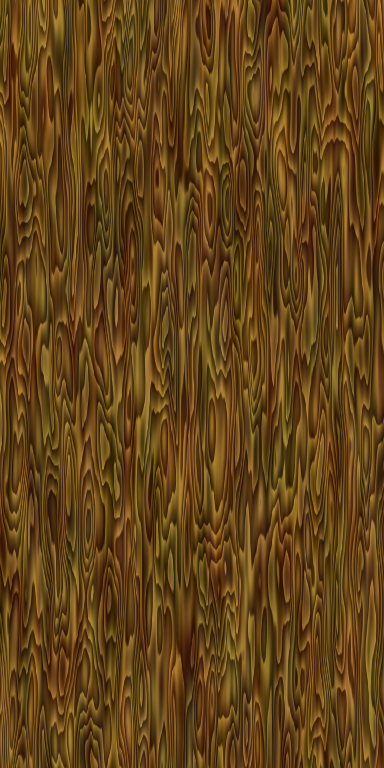
This texture is drawn by a Shadertoy shader. Its source:

```glsl
// Dark varnished wood with tight vertical grain, flame tips and small eyes.
// Contour bands of a tall, stretched noise field form the growth rings;
// long streaks and fibres vary the brightness, with faint olive and red stains.

const vec3 DARK_BROWN = vec3(0.185, 0.085, 0.02);
const vec3 MID_BROWN  = vec3(0.365, 0.245, 0.075);
const vec3 GOLD       = vec3(0.64, 0.485, 0.19);
const vec3 RED_SHIFT  = vec3(0.028, -0.016, 0.0);
const vec3 DULL_SHIFT = vec3(-0.01, 0.0, 0.035);

const vec2 COLUMN_SCALE = vec2(27.0, 0.7);  // long, nearly straight grain
const vec2 FIGURE_SCALE = vec2(19.0, 3.0);  // eyes and flames
const vec2 FLAME_SCALE  = vec2(41.0, 4.6);  // narrow tips
const vec2 JAG_SCALE    = vec2(85.0, 6.0);  // fine jagged edges
const vec2 PATCH_SCALE  = vec2(19.0, 3.2);  // light and dark patches
const vec2 STREAK_SCALE = vec2(58.0, 1.8);  // long thin streaks
const vec2 FIBRE_SCALE  = vec2(118.0, 5.0);
const vec2 HUE_SCALE    = vec2(24.0, 3.5);
const float RING_COUNT    = 4.7;
const float RING_CONTRAST = 0.80;
const float RING_MEAN     = 0.43;
const float SWAY          = 0.010;
const float TAU           = 6.28319;

float hash(vec2 p) {
    return fract(sin(dot(p, vec2(127.1, 311.7))) * 43758.5453);
}

// Dot product of a random unit gradient with the offset from its corner
float corner(vec2 cell, vec2 offset) {
    float angle = TAU * hash(cell);
    return dot(vec2(cos(angle), sin(angle)), offset);
}

// Smooth gradient noise, centred on zero
float noise(vec2 p) {
    vec2 i = floor(p), f = fract(p);
    vec2 u = f * f * f * (f * (f * 6.0 - 15.0) + 10.0);
    vec2 e = vec2(1.0, 0.0);
    float low  = mix(corner(i, f), corner(i + e.xy, f - e.xy), u.x);
    float high = mix(corner(i + e.yx, f - e.yx), corner(i + e.xx, f - e.xx), u.x);
    return mix(low, high, u.y);
}

// Height field whose contours are the growth rings
float figure(vec2 p) {
    return 0.6 * noise(p * COLUMN_SCALE + 71.4)
         + noise(p * FIGURE_SCALE)
         + 0.45 * noise(p * FLAME_SCALE + 17.3)
         + 0.13 * noise(p * JAG_SCALE + 41.7);
}

// Slow rise to a bright rim, then a quick drop; fades where rings crowd
float rings(float phase) {
    float width = fwidth(phase);
    float f = fract(phase);
    float rim = clamp(1.3 * width, 0.16, 0.55);
    float band = f * (1.0 - smoothstep(1.0 - rim, 1.0, f)) * (1.0 + 0.7 * rim);
    return mix(band, RING_MEAN, smoothstep(0.6, 1.5, width));
}

vec3 woodColor(float tone) {
    vec3 lower = mix(DARK_BROWN, MID_BROWN, clamp(2.0 * tone, 0.0, 1.0));
    return mix(lower, GOLD, clamp(2.0 * tone - 1.0, 0.0, 1.1));
}

void mainImage(out vec4 fragColor, in vec2 fragCoord) {
    vec2 p = fragCoord / iResolution.x;
    p.x += SWAY * noise(p * vec2(6.0, 2.5) + 5.1);

    // Rings, patches, streaks and fibres share one brightness scale
    float ring = rings(RING_COUNT * figure(p));
    float patchy = noise(p * PATCH_SCALE + 63.2);
    float streak = noise(p * STREAK_SCALE + 88.9);
    float fibre = noise(p * FIBRE_SCALE + 29.4);
    float tone = 0.5 + RING_CONTRAST * (ring - RING_MEAN)
               + 0.34 * patchy + 0.34 * streak + 0.28 * fibre;

    // Faint stains: olive to red-brown, and clear to dull
    float hue = noise(p * HUE_SCALE + 121.6) + 0.5 * noise(p * FLAME_SCALE + 9.8);
    float dull = noise(p * STREAK_SCALE + 147.3);
    vec3 color = woodColor(tone)
               + RED_SHIFT * clamp(2.2 * hue, -1.0, 1.0)
               + DULL_SHIFT * clamp(2.0 * dull, -1.0, 1.0);
    fragColor = vec4(clamp(color, 0.0, 1.0), 1.0);
}
```
